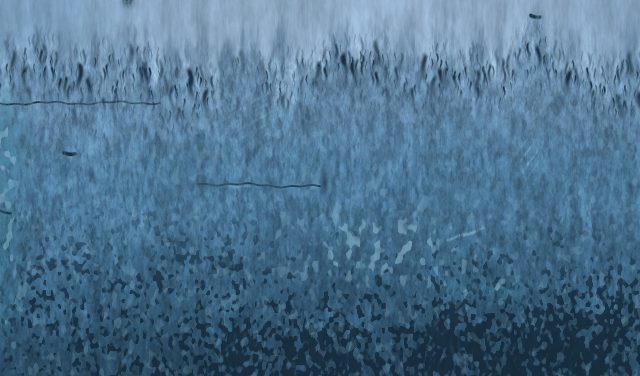
Give the GLSL for this texture, as a Shadertoy shader.

```glsl
const float ASPECT = 1.707;
const vec3 PALE  = vec3(0.56, 0.67, 0.775);
const vec3 UPPER = vec3(0.39, 0.535, 0.66);
const vec3 MID   = vec3(0.30, 0.475, 0.605);
const vec3 LOWER = vec3(0.22, 0.38, 0.495);
const vec3 BASE  = vec3(0.175, 0.31, 0.41);
const vec3 INK   = vec3(0.07, 0.145, 0.20);
const vec3 CHIP  = vec3(0.50, 0.68, 0.77);
const vec3 TEAL  = vec3(0.27, 0.52, 0.62);
const float EDGE_HEIGHT = 0.845;
const float DRIP_INK = 0.85;
const float MOTTLE = 0.34;

vec3 hash3(vec2 p) {
    vec3 q = fract(p.xyx * vec3(0.1031, 0.1030, 0.0973));
    q += dot(q, q.yxz + 33.33);
    return fract((q.xxy + q.yzz) * q.zyx);
}

// Smooth cellular noise: random cell values blended by distance.
float cellular(vec2 p) {
    vec2 cell = floor(p), f = fract(p);
    float sum = 0.0, total = 0.0;
    for (int y = -1; y <= 1; y++)
    for (int x = -1; x <= 1; x++) {
        vec2 g = vec2(x, y);
        vec3 r = hash3(cell + g);
        vec2 d = g + r.xy - f;
        float w = exp(-6.0 * dot(d, d));
        sum += w * r.z;
        total += w;
    }
    return sum / total;
}

float layered(vec2 p) {
    float sum = 0.0, gain = 0.5;
    for (int i = 0; i < 4; i++) {
        sum += gain * (cellular(p) - 0.5);
        p = p * 2.1 + 17.3;
        gain *= 0.65;
    }
    return sum;
}

// Dark heads with tails that fade downward.
float drips(vec2 p) {
    vec2 cell = floor(p), f = fract(p);
    float ink = 0.0;
    for (int y = -1; y <= 1; y++)
    for (int x = -1; x <= 1; x++) {
        vec2 g = vec2(x, y);
        vec3 r = hash3(cell + g + 51.0);
        vec2 d = f - g - r.xy;
        d.x += 0.10 * sin(d.y * 8.0 + r.z * 40.0);
        float body = smoothstep(-0.9, 0.0, d.y) * smoothstep(0.2, 0.0, d.y);
        float width = mix(0.10, 0.32, r.z);
        ink = max(ink, body * smoothstep(width, 0.0, abs(d.x)) * r.z);
    }
    return ink;
}

float glow(vec2 uv, vec2 center, vec2 size) {
    vec2 d = (uv - center) / size;
    return exp(-dot(d, d));
}

float line(vec2 uv, vec2 a, vec2 b, float width) {
    vec2 s = vec2(ASPECT, 1.0), p = (uv - a) * s, v = (b - a) * s;
    p.y += 0.003 * sin(uv.x * 61.0) + 0.0015 * sin(uv.x * 190.0);
    float d = length(p - v * clamp(dot(p, v) / dot(v, v), 0.0, 1.0));
    return smoothstep(width, width * 0.2, d);
}

float hatch(vec2 uv, vec2 center, vec2 size, float angle, float pitch) {
    vec2 p = (uv - center) * vec2(ASPECT, 1.0);
    float across = p.y * cos(angle) - p.x * sin(angle);
    float stripe = sin(across / pitch + 1.5 * sin(p.x * 23.0));
    return smoothstep(0.35, 1.0, stripe) * glow(uv, center, size);
}

float edgeHeight(float x) {
    return EDGE_HEIGHT + 0.015 * sin(x * 13.0 + 0.4) + 0.012 * sin(x * 37.0)
         + 0.010 * sin(x * 83.0 + 2.0) + 0.09 * exp(-pow((x - 0.83) / 0.035, 2.0))
         - 0.03 * exp(-pow((x - 0.94) / 0.05, 2.0));
}

void mainImage(out vec4 fragColor, in vec2 fragCoord) {
    vec2 uv = fragCoord / iResolution.xy;
    vec2 p = uv * vec2(ASPECT, 1.0);
    float cloud = layered(p * vec2(7.0, 5.0));
    float streak = layered(p * vec2(34.0, 6.0) + 9.0);
    float grain = layered(p * vec2(75.0, 38.0) + 4.0);

    // Painted wash, from dark foot to pale top
    float y = uv.y + 0.10 * cloud + 0.06 * streak;
    vec3 color = mix(BASE, LOWER, smoothstep(0.02, 0.24, y));
    color = mix(color, MID, smoothstep(0.20, 0.50, y));
    color = mix(color, UPPER, smoothstep(0.50, 0.78, y));
    float above = uv.y - edgeHeight(uv.x);
    float pale = smoothstep(-0.10, 0.09, above + 0.20 * streak + 0.06 * cloud);
    pale *= 1.0 - 0.65 * glow(uv, vec2(0.03, 0.93), vec2(0.18, 0.2));
    pale *= 1.0 - 0.25 * smoothstep(0.78, 1.0, uv.x);
    color = mix(color, PALE, pale);

    // Weathered grain
    float below = smoothstep(0.06, -0.04, above);
    color *= 1.0 + MOTTLE * (0.5 * cloud + 0.7 * streak + grain * (0.25 + 1.1 * below));

    // Drips gathered along the ragged edge
    float band = exp(-pow((above + 0.045) / 0.075, 2.0));
    float amount = band + 0.33 * below;
    vec2 scale = vec2(27.0, 10.0);
    float ink = 0.0;
    for (int i = 0; i < 3; i++) {
        ink = max(ink, drips(p * scale + float(i) * 13.7));
        scale *= 1.6;
    }
    float gaps = smoothstep(-0.22, 0.16, cloud + 0.4 * streak);
    color = mix(color, INK, clamp(DRIP_INK * ink * amount * (0.45 + 0.6 * gaps), 0.0, 0.9));

    // Dark speckle at the foot
    float soot = 0.24 * smoothstep(0.45, 0.0, uv.y)
               + 0.40 * glow(uv, vec2(0.84, 0.06), vec2(0.19, 0.14))
               + 0.22 * glow(uv, vec2(0.38, 0.04), vec2(0.17, 0.12))
               - 0.14 * glow(uv, vec2(0.04, 0.08), vec2(0.14, 0.25));
    float speck = cellular(p * vec2(105.0, 78.0)) + 0.6 * cloud + 0.4 * grain;
    color = mix(color, INK, 0.8 * smoothstep(0.72, 0.98, speck + soot) * smoothstep(0.6, 0.15, uv.y));

    // Teal stains and pale chips
    float stain = glow(uv, vec2(0.0, 0.61), vec2(0.035, 0.12))
                + 0.7 * glow(uv, vec2(0.0, 0.3), vec2(0.025, 0.2))
                + 0.6 * glow(uv, vec2(0.76, 0.23), vec2(0.07, 0.025));
    color = mix(color, TEAL, clamp(stain * (0.6 + 1.5 * grain), 0.0, 0.7));
    float worn = 0.25 * below + 0.5 * glow(uv, vec2(0.6, 0.35), vec2(0.14, 0.09))
               + 0.6 * glow(uv, vec2(0.528, 0.36), vec2(0.008, 0.07)) + 0.6 * stain;
    float chips = smoothstep(0.70, 0.92, cellular(p * vec2(80.0, 52.0) + 31.0));
    color = mix(color, CHIP, clamp(chips * worn, 0.0, 0.7));

    // Scratches
    float scratch = 0.25 * hatch(uv, vec2(0.40, 0.70), vec2(0.06, 0.08), 0.6, 0.0035)
                  + 0.75 * hatch(uv, vec2(0.825, 0.59), vec2(0.013, 0.045), 1.0, 0.003)
                  + 0.6 * line(uv, vec2(0.70, 0.36), vec2(0.755, 0.395), 0.006)
                  + 0.4 * line(uv, vec2(0.35, 0.505), vec2(0.39, 0.50), 0.005);
    color = mix(color, CHIP, clamp(scratch * (0.8 + 2.0 * grain), 0.0, 0.8));

    // Cracks and isolated stains
    float crack = 0.65 * line(uv, vec2(0.0, 0.725), vec2(0.25, 0.727), 0.004)
                + 0.60 * line(uv, vec2(0.31, 0.512), vec2(0.50, 0.503), 0.004)
                + 0.85 * line(uv, vec2(0.10, 0.593), vec2(0.117, 0.592), 0.008)
                + 0.90 * line(uv, vec2(0.83, 0.96), vec2(0.843, 0.957), 0.008)
                + 0.70 * line(uv, vec2(0.0, 0.44), vec2(0.017, 0.435), 0.005)
                + 0.80 * glow(uv, vec2(0.2, 0.997), vec2(0.009, 0.016))
                + 0.60 * glow(uv, vec2(0.507, 0.515), vec2(0.005, 0.03));
    color = mix(color, INK, clamp(crack * (0.85 + 1.5 * grain), 0.0, 0.9));
    fragColor = vec4(clamp(color, 0.0, 1.0), 1.0);
}
```
